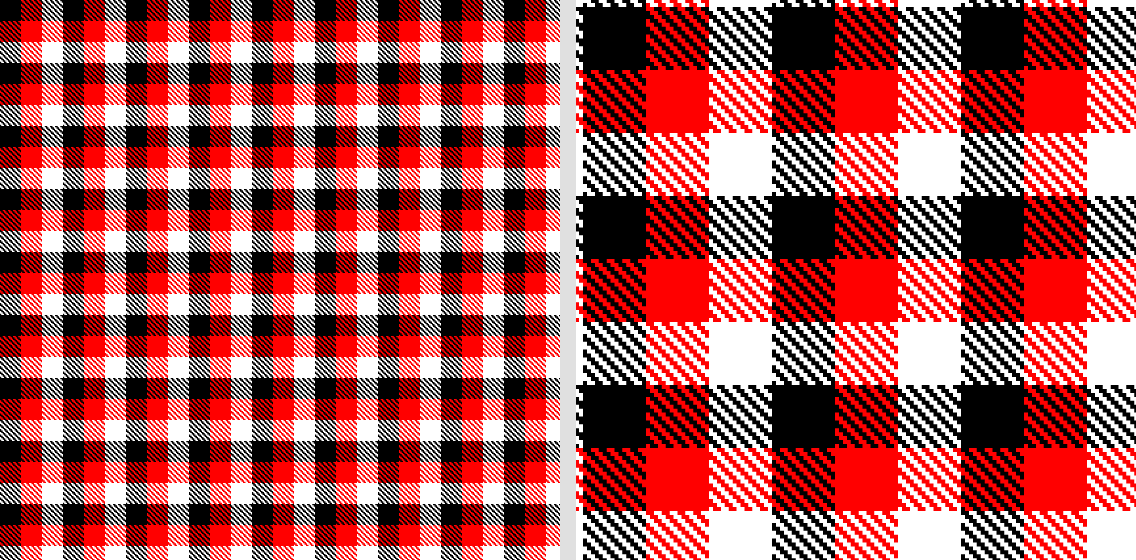
Left, the full canvas; right, a detail of the centre.
This pattern is drawn by a WebGL 1 fragment shader. Its source:

```glsl
precision highp float;
// Woven three-colour check: black, red and white bands crossing in a 2/2 twill.

uniform vec2 u_resolution;

const float REPEATS = 80.0 / 9.0;      // colour repeats across the canvas
const float BANDS = 3.0;               // equal colour bands per repeat
const float THREADS_PER_BAND = 16.0;
const float TWILL_PERIOD = 4.0;        // two threads over, two under
const float FOOTPRINT = 0.8;           // filter width in output samples
const int SAMPLES = 4;                 // filter taps per axis

const vec3 BLACK = vec3(0.0);
const vec3 RED = vec3(1.0, 0.0, 0.0);
const vec3 WHITE = vec3(1.0);

// Colour of a thread from its index along one axis.
vec3 threadColor(float thread) {
  float band = mod(floor((thread + 0.5) / THREADS_PER_BAND), BANDS);
  return band < 0.5 ? BLACK : (band < 1.5 ? RED : WHITE);
}

// 1 where the warp lies on top, 0 where the weft does.
float warpOnTop(vec2 thread) {
  float phase = mod(thread.x - thread.y + 0.5, TWILL_PERIOD);
  return step(phase, 0.5 * TWILL_PERIOD);
}

// Cloth colour at a point, with the first row of bands at the top edge.
vec3 weave(vec2 uv) {
  vec2 thread = floor(vec2(uv.x, 1.0 - uv.y) * REPEATS * BANDS * THREADS_PER_BAND);
  return mix(threadColor(thread.y), threadColor(thread.x), warpOnTop(thread));
}

// Average of the cloth over a small square, to smooth thread edges.
vec3 filteredWeave(vec2 uv, vec2 size) {
  vec3 sum = vec3(0.0);
  for (int j = 0; j < SAMPLES; j++) {
    for (int i = 0; i < SAMPLES; i++) {
      vec2 offset = (vec2(float(i), float(j)) + 0.5) / float(SAMPLES) - 0.5;
      sum += weave(uv + offset * size);
    }
  }
  return sum / float(SAMPLES * SAMPLES);
}

void main() {
  vec2 uv = gl_FragCoord.xy / u_resolution;
  gl_FragColor = vec4(filteredWeave(uv, FOOTPRINT / u_resolution), 1.0);
}
```
